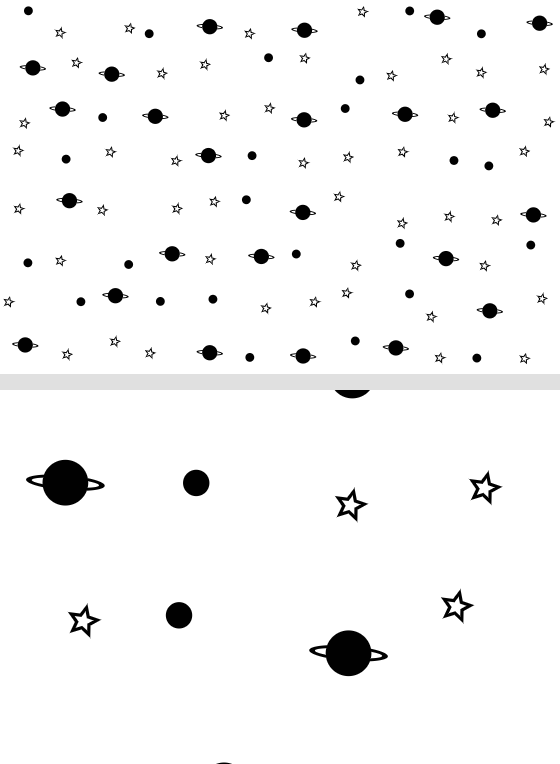
Top: the whole. Bottom: its middle third, enlarged.
This pattern is drawn by a Shadertoy shader. Its source:

```glsl
const vec3 PAPER = vec3(1.0);
const vec3 INK = vec3(0.005);

// Lengths are in grid cells; the canvas is ROWS cells high.
const float ROWS = 8.0;
const float PLANET_RADIUS = 0.163;
const vec2 RING_OUTER = vec2(0.281, 0.054);
const vec2 RING_INNER = vec2(0.240, 0.031);
const float RING_TILT = 0.08;
const float DOT_RADIUS = 0.094;
const float STAR_RADIUS = 0.100;
const float STAR_NOTCH = 0.47;       // inner radius relative to outer
const float STAR_HALF_STROKE = 0.0115;
const float STAR_TILT = 0.23;
const float PLANET_JITTER = 0.21;    // keeps the ring inside its cell
const float SMALL_JITTER = 0.32;
const float EXTRA_DOTS = 0.07;       // share of stars turned into dots
const float SEED = 17.0;
const float PI = 3.14159;

vec3 hash32(vec2 p) {
    vec3 q = fract(vec3(p.xyx) * vec3(0.1031, 0.1030, 0.0973));
    q += dot(q, q.yxz + 33.33);
    return fract((q.xxy + q.yzz) * q.zyx);
}

// Coordinates in a frame turned clockwise by the angle
vec2 turnedFrame(vec2 p, float angle) {
    float c = cos(angle), s = sin(angle);
    return vec2(c * p.x - s * p.y, s * p.x + c * p.y);
}

// First-order distance to an ellipse
float ellipseDistance(vec2 p, vec2 radii) {
    float k = length(p / radii);
    return k * (k - 1.0) / max(length(p / (radii * radii)), 1e-4);
}

float planetDistance(vec2 p) {
    vec2 q = turnedFrame(p, RING_TILT);
    float ring = max(ellipseDistance(q, RING_OUTER), -ellipseDistance(q, RING_INNER));
    return min(length(p) - PLANET_RADIUS, ring);
}

// Outline of a five-pointed star, folded into half of one point
float starDistance(vec2 p) {
    vec2 q = turnedFrame(p, STAR_TILT);
    float sector = 2.0 * PI / 5.0;
    float angle = atan(q.x, q.y);
    angle = abs(angle - sector * round(angle / sector));
    q = length(q) * vec2(sin(angle), cos(angle));

    vec2 tip = vec2(0.0, STAR_RADIUS);
    vec2 notch = STAR_RADIUS * STAR_NOTCH * vec2(sin(0.5 * sector), cos(0.5 * sector));
    vec2 edge = notch - tip;
    vec2 normal = normalize(vec2(-edge.y, edge.x));
    return abs(dot(q - tip, normal)) - STAR_HALF_STROKE;
}

void mainImage(out vec4 fragColor, in vec2 fragCoord) {
    float pixel = ROWS / iResolution.y;
    vec2 p = fragCoord * pixel;
    vec2 cell = floor(p);
    vec3 cellRandom = hash32(cell + SEED);

    // Every 2x2 block holds one planet, one dot and two stars in random order
    vec2 block = floor(cell / 2.0);
    vec3 blockRandom = hash32(block + 5.0 * SEED);
    float slot = dot(cell - 2.0 * block, vec2(1.0, 2.0));
    float planetSlot = floor(4.0 * blockRandom.x);
    float dotSlot = mod(planetSlot + 1.0 + floor(3.0 * blockRandom.y), 4.0);
    bool isPlanet = abs(slot - planetSlot) < 0.5;
    bool isDot = abs(slot - dotSlot) < 0.5 || cellRandom.z < EXTRA_DOTS;

    // Scatter each shape within its cell
    float jitter = isPlanet ? PLANET_JITTER : SMALL_JITTER;
    vec2 local = p - cell - 0.5 - jitter * (2.0 * cellRandom.xy - 1.0);

    float d;
    if (isPlanet) d = planetDistance(local);
    else if (isDot) d = length(local) - DOT_RADIUS;
    else d = starDistance(local);

    float coverage = clamp(0.5 - d / pixel, 0.0, 1.0);
    fragColor = vec4(mix(PAPER, INK, coverage), 1.0);
}
```
